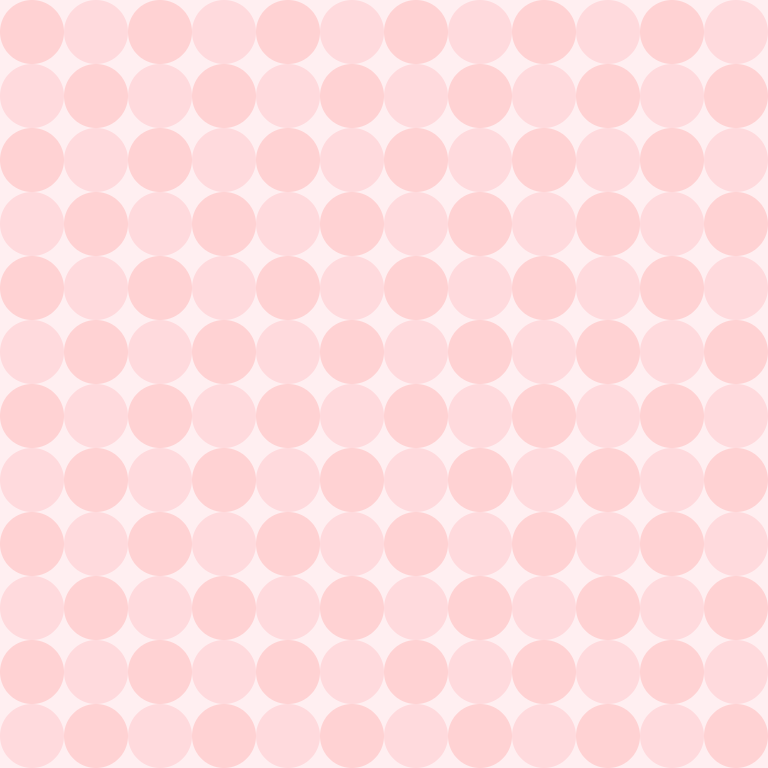
Write a Shadertoy shader that draws this pattern.

```glsl
// Touching polka dots on a square grid, in two soft pinks that alternate
// like a checkerboard over a paler ground. Each cell holds one circle
// distance function; an even whole number of cells makes the canvas tile.

#define CELLS 12.0                        // dots across and down, even
#define RADIUS 0.5                        // dot radius in cells
#define GROUND vec3(1.0, 0.937, 0.945)
#define DOT_DEEP vec3(1.0, 0.824, 0.827)
#define DOT_PALE vec3(1.0, 0.855, 0.867)

float circleDistance(vec2 p, float radius) {
    return length(p) - radius;
}

void mainImage(out vec4 fragColor, in vec2 fragCoord) {
    // Grid coordinates: cell index and position from the cell centre
    vec2 grid = fragCoord / iResolution.xy * CELLS;
    vec2 cell = floor(grid);
    vec2 local = fract(grid) - 0.5;

    // Checkerboard choice of dot colour
    float parity = mod(cell.x + cell.y, 2.0);
    vec3 dotColor = mix(DOT_PALE, DOT_DEEP, parity);

    // Dot coverage, smoothed over about one pixel
    float pixel = CELLS / min(iResolution.x, iResolution.y);
    float coverage = clamp(0.5 - circleDistance(local, RADIUS) / pixel, 0.0, 1.0);

    fragColor = vec4(mix(GROUND, dotColor, coverage), 1.0);
}
```
